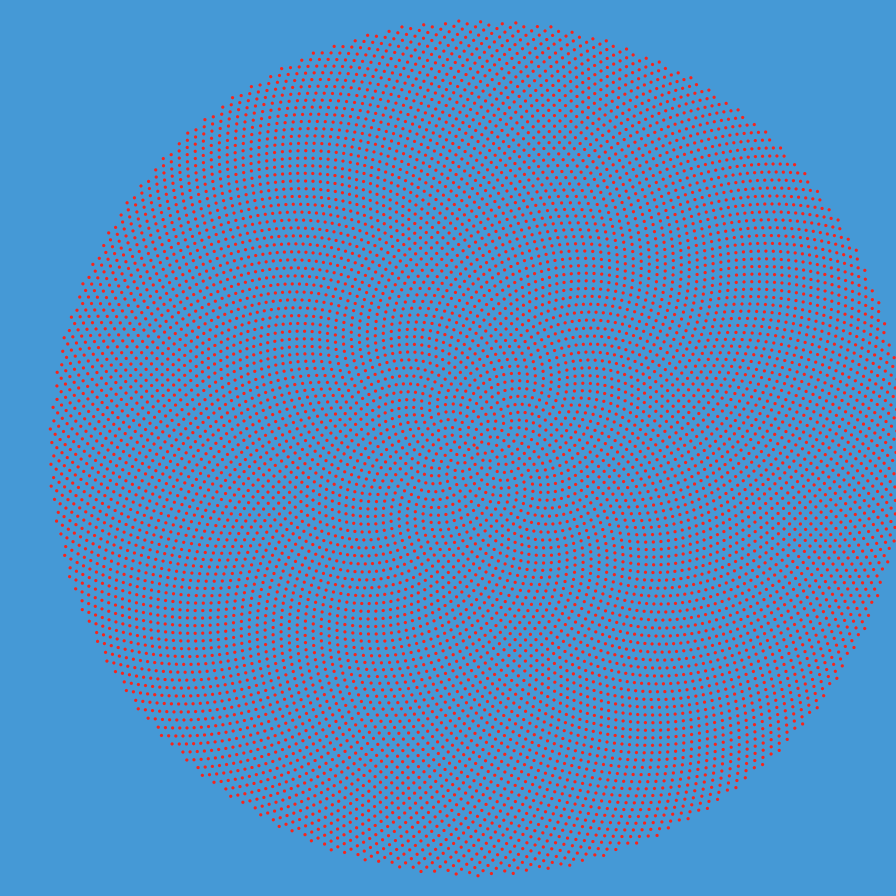
This pattern is drawn by a Shadertoy shader. Its source:

```glsl
// Sunflower spiral of small red dots, spaced by the golden angle, on flat blue.

#define DOT_COUNT 10000
#define CENTER vec2(0.5326, 0.5)
#define DISC_RADIUS 0.4775
#define DOT_RADIUS 0.00178
#define BACKGROUND vec3(0.27, 0.60, 0.84)
#define DOT_COLOR vec3(0.97, 0.14, 0.11)

const float TAU = 6.28319;
// Golden angle as a fraction of a turn, scaled to 32 bits: wrapping stays exact.
const uint GOLDEN_TURN = 1640531527u;

// Position of the n-th seed relative to the spiral center.
vec2 seedPosition(int n, float spacing) {
    float turn = float(uint(n) * GOLDEN_TURN) / exp2(32.0);
    float angle = TAU * turn;
    return spacing * sqrt(float(n)) * vec2(cos(angle), sin(angle));
}

// Distance to the closest seed, testing only those on rings within reach.
float seedDistance(vec2 p, float reach) {
    float spacing = DISC_RADIUS / sqrt(float(DOT_COUNT));
    float radius = length(p);
    float inner = max(radius - reach, 0.0) / spacing;
    float outer = (radius + reach) / spacing;
    int first = int(floor(inner * inner));
    int last = min(int(ceil(outer * outer)), DOT_COUNT - 1);

    float nearest = 1.0;
    for (int n = first; n <= last; n++) {
        nearest = min(nearest, distance(p, seedPosition(n, spacing)));
    }
    return nearest;
}

void mainImage(out vec4 fragColor, in vec2 fragCoord) {
    // Canvas units, with the height as the scale
    float pixel = 1.0 / iResolution.y;
    vec2 uv = (fragCoord - 0.5 * iResolution.xy) * pixel + 0.5;

    // Antialiased dots
    float d = seedDistance(uv - CENTER, DOT_RADIUS + pixel);
    float coverage = clamp(0.5 + (DOT_RADIUS - d) / pixel, 0.0, 1.0);

    fragColor = vec4(mix(BACKGROUND, DOT_COLOR, coverage), 1.0);
}
```
